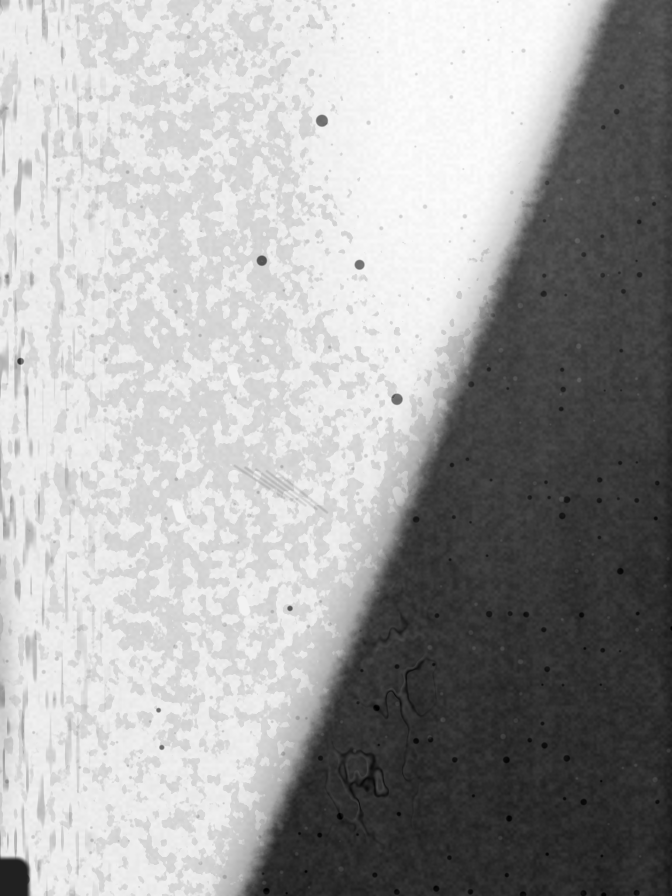
Give the GLSL for this texture, as a Shadertoy shader.

```glsl
// Sunlit mottled plaster wall cut by a soft diagonal shadow.

float hash(vec2 p) {
    return fract(sin(dot(p, vec2(127.1, 311.7))) * 43758.545);
}

float noise(vec2 p) {
    vec2 i = floor(p), f = fract(p);
    f = f * f * (3.0 - 2.0 * f);
    return mix(mix(hash(i), hash(i + vec2(1, 0)), f.x),
               mix(hash(i + vec2(0, 1)), hash(i + vec2(1, 1)), f.x), f.y);
}

float fbm(vec2 p) {
    float sum = 0.0, amp = 0.54;
    for (int i = 0; i < 3; i++) {
        sum += amp * noise(p);
        p = mat2(1.6, 1.2, -1.2, 1.6) * p + 7.3;
        amp *= 0.5;
    }
    return sum / 0.945;
}

float segment(vec2 p, vec2 a, vec2 b) {
    vec2 ab = b - a;
    return length(p - a - ab * clamp(dot(p - a, ab) / dot(ab, ab), 0.0, 1.0));
}

float bump(vec2 p, vec2 centre, vec2 size) {
    vec2 q = (p - centre) / size;
    return exp(-dot(q, q));
}

// Round pits scattered over a jittered grid.
float specks(vec2 p, float cells, float density, float px) {
    vec2 id = floor(p * cells);
    vec2 centre = 0.3 + 0.4 * vec2(hash(id + 3.1), hash(id + 8.7));
    float radius = 0.05 + 0.13 * hash(id + 5.5);
    float d = length(fract(p * cells) - centre) - radius;
    return step(hash(id), density) * (1.0 - smoothstep(-px * cells, px * cells, d));
}

// Signed distance to the shadow edge, positive on the lit side.
float shadowEdge(vec2 p) {
    return 0.926 * (0.276 + 0.408 * p.y + 0.03 * p.y * (1.0 - p.y) - p.x);
}

float litPlaster(vec2 p, float d, float px) {
    float left = 1.0 - smoothstep(0.0, 0.16, p.x);
    float glow = smoothstep(0.30, 0.46, p.x) * smoothstep(0.42, 0.85, p.y);
    float penumbra = 1.0 - smoothstep(0.0, 0.075, d);

    // Mottling: bias sets how much white covers the grey.
    float grain = mix(fbm(p * vec2(115, 100)), noise(p * vec2(170, 30)), 0.55 * left);
    float bias = 0.06 + 0.06 * left + 0.42 * glow;
    bias -= 0.13 * bump(p, vec2(0.25, 0.57), vec2(0.15, 0.33));
    bias += 0.07 * (1.0 - smoothstep(0.05, 0.32, p.y));
    bias += 0.12 * (noise(p * vec2(45, 3)) - 0.5);
    bias -= 0.40 * penumbra * (1.0 - 0.75 * p.y);
    float white = smoothstep(-0.06, 0.06, grain + bias - 0.5);
    float tone = mix(0.835, 0.925 + 0.05 * glow, white);
    tone += 0.035 * (noise(p * 260.0) - 0.5);

    // Vertical brush ridges and shade along the left border.
    tone -= 0.22 * left * smoothstep(0.66, 0.92, noise(p * vec2(230, 32) + 9.0));
    tone -= 0.15 * bump(p, vec2(0.0, 0.25), vec2(0.015, 0.13));

    // Paint drips, each a short tapered stroke.
    vec2 drips[4] = vec2[4](vec2(0.263, 0.575), vec2(0.274, 0.318),
                            vec2(0.202, 0.422), vec2(0.447, 0.440));
    for (int i = 0; i < 4; i++) {
        float size = 0.0045 + 0.0015 * hash(drips[i]);
        float drip = segment(p, drips[i], drips[i] + vec2(-0.004, 0.012)) - size;
        tone = mix(tone, 0.95, 1.0 - smoothstep(-px, px, drip));
    }

    // Fine diagonal scratches.
    for (int i = 0; i < 5; i++) {
        float k = float(i);
        vec2 a = vec2(0.262 + 0.012 * k, 0.480 - 0.002 * k);
        float line = segment(p, a, a + vec2(0.055, -0.036 - 0.002 * k));
        tone -= 0.10 * (1.0 - smoothstep(0.0, 0.0015 + px, line));
    }

    tone -= 0.5 * specks(p, 26.0, 0.035, px);
    tone -= 0.14 * specks(p + 0.37, 75.0, 0.06, px);
    return tone * mix(1.0, 0.76, penumbra * penumbra);
}

float shadedPlaster(vec2 p, float px) {
    float tone = mix(0.165, 0.325, smoothstep(0.0, 0.98, p.y - 0.5 * (p.x - 0.5)));
    tone += 0.075 * (fbm(p * 130.0) - 0.5) + 0.05 * (noise(p * 280.0) - 0.5);
    tone += 0.03 * (noise(p * vec2(28, 5)) - 0.5);
    tone -= 0.04 * smoothstep(0.735, 0.75, p.x);

    // Wrinkled cracks with a lit rim.
    float area = bump(p, vec2(0.445, 0.255), vec2(0.035, 0.065))
               + bump(p, vec2(0.410, 0.125), vec2(0.040, 0.055));
    float ridge = fbm(p * vec2(34, 22) + 4.0) - 0.5;
    tone -= 0.13 * area * (1.0 - smoothstep(0.0, 0.045, abs(ridge)));
    tone += 0.06 * area * (1.0 - smoothstep(0.0, 0.04, abs(ridge - 0.07)));

    tone -= 0.13 * specks(p + 0.11, 48.0, 0.16, px);
    tone += 0.08 * specks(p + 0.53, 60.0, 0.07, px);
    return tone;
}

void mainImage(out vec4 fragColor, in vec2 fragCoord) {
    vec2 p = fragCoord / iResolution.y;
    float px = 1.0 / iResolution.y;
    float d = shadowEdge(p);
    float rough = d + 0.009 * (fbm(p * 140.0) - 0.5);
    float lit = smoothstep(-0.010, 0.018, rough);
    float tone = mix(shadedPlaster(p, px), litPlaster(p, d, px), lit);

    // Dark rounded object in the lower left corner.
    vec2 q = abs(p - vec2(0.0, 0.0)) - vec2(0.018, 0.028);
    float corner = length(max(q, 0.0)) - 0.014;
    tone = mix(0.13, tone, smoothstep(-0.003, 0.004, corner));

    fragColor = vec4(vec3(clamp(tone, 0.0, 1.0)), 1.0);
}
```
